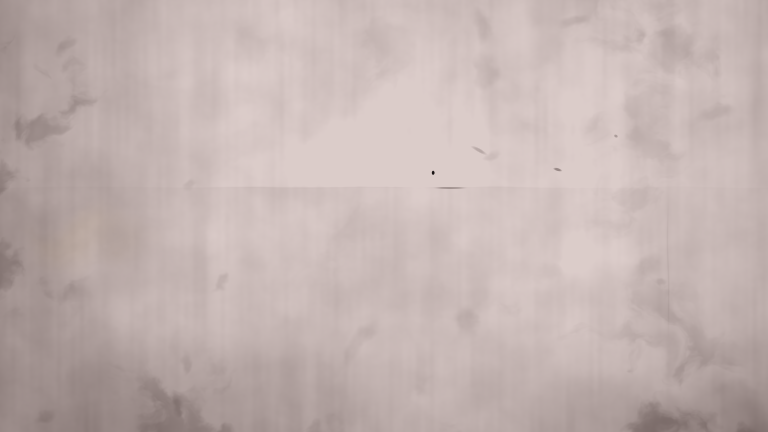
Write a Shadertoy shader that draws this texture.

```glsl
float hash(vec2 p) {
    return fract(sin(dot(p, vec2(127.1, 311.7))) * 43758.5453);
}

float noise(vec2 p) {
    vec2 cell = floor(p), f = fract(p);
    f = f * f * (3.0 - 2.0 * f);
    return mix(mix(hash(cell), hash(cell + vec2(1, 0)), f.x),
               mix(hash(cell + vec2(0, 1)), hash(cell + vec2(1, 1)), f.x), f.y);
}

float fbm(vec2 p) {
    float sum = 0.0, amp = 0.516;
    for (int i = 0; i < 5; i++) {
        sum += amp * noise(p);
        p = mat2(0.8, 0.6, -0.6, 0.8) * p * 2.03 + 17.3;
        amp *= 0.5;
    }
    return sum;
}

// Soft ellipse, 1 inside and 0 outside
float blob(vec2 p, vec2 center, vec2 radius, float angle, float soft) {
    vec2 q = p - center;
    float c = cos(angle), s = sin(angle);
    q = vec2(c * q.x + s * q.y, c * q.y - s * q.x) / radius;
    return 1.0 - smoothstep(1.0 - soft, 1.0 + soft, length(q));
}

void mainImage(out vec4 fragColor, in vec2 fragCoord) {
    vec2 p = fragCoord / iResolution.y;
    float width = iResolution.x / iResolution.y;
    float u = p.x / width;
    vec2 warp = vec2(fbm(p * 9.0), fbm(p * 9.0 + 40.0)) - 0.5;

    // Light pool, darker towards the left and the corners
    float away = length((p - vec2(0.56 * width, 0.64)) * vec2(1.0, 1.2));
    float tone = 0.03 - 0.17 * smoothstep(0.2, 1.2, away);
    tone -= 0.045 * (1.0 - smoothstep(0.0, 0.3, u));
    tone -= 0.05 * (1.0 - smoothstep(0.0, 0.3, p.y));
    tone -= 0.13 * blob(p + warp * 0.1, vec2(width, 0.0), vec2(0.26, 0.08), 0.0, 0.8);

    // Cloudy plaster and faint vertical wash marks
    tone += 0.17 * (fbm(p * 3.2 + warp * 0.5 + 5.0) - 0.52);
    tone += 0.07 * (fbm(p * vec2(10.0, 13.0) + 23.0) - 0.5);
    tone += 0.035 * (noise(vec2(p.x * 28.0, p.y * 2.5)) - 0.5);
    tone += 0.018 * (noise(vec2(p.x * 95.0, p.y * 7.0)) - 0.5);

    // Mottled damp patches, strongest near the sides
    float patches = smoothstep(0.56, 0.74, fbm(p * vec2(8.0, 10.0) + warp + 61.0));
    float region = smoothstep(0.4, 0.65, fbm(p * 2.6 + 9.0));
    tone -= patches * region * mix(0.04, 0.1, smoothstep(0.4, 1.0, away));

    // Scattered soft smears
    for (int i = 0; i < 18; i++) {
        float k = float(i);
        vec2 center = vec2(hash(vec2(k, 1.0)) * width, hash(vec2(k, 2.0)));
        float size = mix(0.012, 0.04, pow(hash(vec2(k, 3.0)), 2.0));
        float smear = blob(p + warp * 0.09, center, size * vec2(1.5, 0.7), hash(vec2(k, 4.0)) * 2.2, 0.6);
        tone -= 0.055 * smear * (0.4 + fbm(p * 24.0));
    }

    // Horizontal seam: the lower coat is darker just beneath it
    float seamY = 0.567 + 0.004 * (noise(vec2(p.x * 7.0, 3.0)) - 0.5);
    float below = 1.0 - smoothstep(-0.002, 0.002, p.y - seamY);
    float seamSpan = smoothstep(0.2, 0.36, u) * (1.0 - smoothstep(0.5, 0.85, u));
    tone -= below * (0.012 + 0.033 * seamSpan) * smoothstep(0.0, 0.5, p.y);
    tone -= 0.025 * seamSpan * exp(-pow((p.y - seamY) / 0.0025, 2.0)) * noise(p * vec2(20.0, 1.0));

    // Hairline vertical scratch
    float scratchX = 0.87 * width + 0.004 * (noise(vec2(p.y * 9.0, 8.0)) - 0.5);
    float scratchSpan = smoothstep(0.2, 0.3, p.y) * (1.0 - smoothstep(0.45, 0.56, p.y));
    tone -= 0.03 * scratchSpan * exp(-pow((p.x - scratchX) / 0.002, 2.0));

    // Lifted chip on the seam with its shadow
    vec2 chip = vec2(0.588 * width, 0.569);
    tone -= 0.2 * blob(p, chip - vec2(0.003, 0.004), vec2(0.03, 0.0022), 0.0, 0.5);
    tone += 0.06 * blob(p, chip + vec2(0.0, 0.002), vec2(0.034, 0.0045), -0.03, 0.4);

    // Small dark pits
    float pit = blob(p, vec2(0.564 * width, 0.6), vec2(0.0032, 0.0045), 0.0, 0.4);
    tone -= 0.16 * blob(p + warp * 0.015, vec2(0.625 * width, 0.651), vec2(0.016, 0.004), -0.45, 0.6);
    tone -= 0.26 * blob(p + warp * 0.01, vec2(0.726 * width, 0.608), vec2(0.008, 0.003), -0.3, 0.5);
    tone -= 0.18 * blob(p, vec2(0.802 * width, 0.685), vec2(0.004, 0.003), -0.5, 0.5);

    // Rosy grey plaster with one faint ochre stain
    vec3 color = vec3(0.82, 0.76, 0.75) + tone;
    float ochre = blob(p + warp * 0.15, vec2(0.11 * width, 0.43), vec2(0.09, 0.06), 0.0, 0.8);
    color += ochre * vec3(0.012, 0.006, -0.015);
    color = min(color, vec3(0.86, 0.8, 0.79));
    fragColor = vec4(mix(color, vec3(0.1, 0.08, 0.08), pit), 1.0);
}
```
